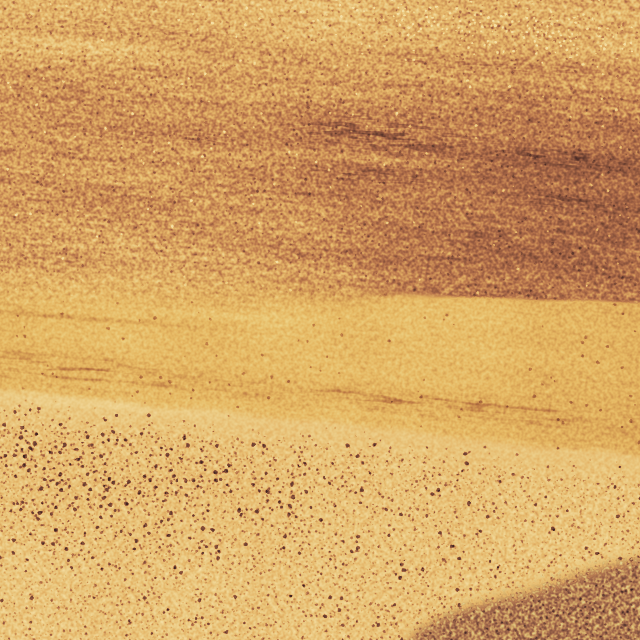
This texture is drawn by a Shadertoy shader. Its source:

```glsl
// Sunlit desert slopes: streaked dune in half shadow, golden terrace and pebbled sand.

vec2 hash2(vec2 p) {
    vec3 q = fract(p.xyx * vec3(0.1031, 0.1030, 0.0973));
    q += dot(q, q.yzx + 33.33);
    return fract((q.xx + q.yz) * q.zy);
}

float corner(vec2 cell, vec2 offset) {
    float angle = 6.2832 * hash2(cell).x;
    return dot(vec2(cos(angle), sin(angle)), offset);
}

float gradientNoise(vec2 p) {
    vec2 i = floor(p), f = fract(p), e = vec2(1.0, 0.0);
    vec2 u = f * f * f * (f * (f * 6.0 - 15.0) + 10.0);
    return mix(mix(corner(i, f), corner(i + e, f - e), u.x),
               mix(corner(i + e.yx, f - e.yx), corner(i + 1.0, f - 1.0), u.x), u.y);
}

// One ragged stone per kept cell, on a turned grid with shifted columns
float pebbles(vec2 p, float cells, float density) {
    vec2 g = mat2(0.8, -0.6, 0.6, 0.8) * p * cells;
    g.y += 9.0 * hash2(vec2(floor(g.x), cells)).x;
    vec2 id = floor(g), kind = hash2(id + 71.0);
    float d = length(fract(g) - 0.25 - 0.5 * hash2(id)) + 0.16 * gradientNoise(g * 2.7);
    float radius = 0.12 + 0.16 * kind.y, blur = 0.8 * cells / iResolution.y;
    return step(kind.x, density) * (1.0 - smoothstep(radius - blur, radius + blur, d));
}

// Soft elongated patch, tilted down to the right
float patchMask(vec2 p, vec2 centre, vec2 size) {
    vec2 d = p - centre;
    d.y += 0.08 * d.x;
    d /= size;
    return exp(-dot(d, d));
}

// Sand colours from deep shade (-1) through umber (0) to pale (1)
vec3 sandRamp(float tone) {
    vec3 c = mix(vec3(0.25, 0.14, 0.13), vec3(0.64, 0.39, 0.27), clamp(tone + 1.0, 0.0, 1.0));
    c = mix(c, vec3(0.75, 0.49, 0.31), clamp(tone / 0.25, 0.0, 1.0));
    c = mix(c, vec3(0.85, 0.64, 0.37), clamp((tone - 0.25) / 0.3, 0.0, 1.0));
    c = mix(c, vec3(0.90, 0.72, 0.42), clamp((tone - 0.55) / 0.2, 0.0, 1.0));
    c = mix(c, vec3(0.92, 0.79, 0.51), clamp((tone - 0.75) / 0.25, 0.0, 1.0));
    return mix(c, vec3(0.96, 0.87, 0.64), clamp((tone - 1.0) / 0.4, 0.0, 1.0));
}

void mainImage(out vec4 fragColor, in vec2 fragCoord) {
    vec2 p = fragCoord / iResolution.xy;
    vec2 turned = mat2(0.8, -0.6, 0.6, 0.8) * p;
    float slant = p.y + 0.09 * p.x;
    float wobble = gradientNoise(p * vec2(9.0, 5.0));
    float grain = gradientNoise(turned * 135.0) + 0.9 * gradientNoise(turned.yx * 235.0 + 9.0);
    float broad = gradientNoise(vec2(p.x * 3.0, slant * 31.0));
    float fine = gradientNoise(vec2(p.x * 14.0, slant * 125.0));
    float scratch = gradientNoise(vec2(p.x * 45.0, slant * 210.0));

    // Upper slope, brightening to the crest
    float slope = mix(0.47, 0.72, smoothstep(0.84, 0.98, p.y));
    slope += 0.17 * (1.0 - smoothstep(0.54, 0.68, p.y)) + 0.20 * broad + 0.24 * fine;
    slope += 0.26 * scratch + 0.50 * grain;

    // Broad shade on the right
    float shade = smoothstep(0.25, 1.0, p.x + 0.12 * wobble) * (1.0 - smoothstep(0.70, 0.90, p.y));
    shade += 0.35 * patchMask(p, vec2(0.72, 0.57), vec2(0.28, 0.05));
    slope -= 0.44 * shade;

    // Hatched furrows and pale seams
    float furrows = patchMask(p, vec2(0.59, 0.79), vec2(0.16, 0.030));
    furrows += 0.9 * patchMask(p, vec2(0.57, 0.727), vec2(0.10, 0.014));
    furrows += patchMask(p, vec2(0.91, 0.750), vec2(0.12, 0.013));
    furrows += 0.8 * patchMask(p, vec2(0.88, 0.685), vec2(0.09, 0.012));
    furrows += 0.6 * patchMask(p, vec2(0.26, 0.785), vec2(0.12, 0.014));
    furrows += 0.6 * patchMask(p, vec2(0.75, 0.900), vec2(0.25, 0.012));
    furrows += 0.6 * patchMask(p, vec2(0.22, 0.960), vec2(0.22, 0.016));
    slope -= furrows * (0.06 + 0.75 * smoothstep(-0.05, 0.3, fine + 0.5 * scratch));
    slope += 0.20 * patchMask(p, vec2(0.60, 0.750), vec2(0.17, 0.007));
    slope += 0.25 * patchMask(p, vec2(0.12, 0.930), vec2(0.16, 0.010));

    // Chips near the crest, scattered grit elsewhere
    float chips = patchMask(p, vec2(0.78, 0.955), vec2(0.22, 0.025));
    slope += 0.8 * pebbles(p, 125.0, 0.02 + 0.6 * chips);
    slope -= 0.5 * pebbles(p + 0.37, 125.0, 0.14 + 0.3 * chips);

    // Golden terrace below the shade edge
    float terrace = 0.79 + 0.10 * wobble + 0.28 * grain + 0.08 * broad + 0.10 * scratch;
    terrace -= 0.12 * smoothstep(0.70, 1.0, p.x);
    float dashes = 0.08 + 0.9 * max(fine + 0.6 * scratch, 0.0);
    terrace -= dashes * patchMask(p, vec2(0.10, 0.425), vec2(0.20, 0.025));
    terrace -= dashes * patchMask(p, vec2(0.66, 0.368), vec2(0.32, 0.022));
    terrace -= 0.30 * patchMask(p, vec2(0.10, 0.505), vec2(0.16, 0.004));
    terrace += 0.18 * patchMask(p, vec2(0.33, 0.508), vec2(0.10, 0.008));
    terrace -= 0.6 * pebbles(p, 100.0, 0.04);
    float shadeEdge = 0.555 - 0.028 * p.x + 0.004 * wobble;
    float edgeWidth = mix(0.055, 0.003, smoothstep(0.35, 0.72, p.x));
    float upper = smoothstep(-edgeWidth, edgeWidth, p.y - shadeEdge + 0.004 * grain);
    float tone = mix(terrace, slope, upper);

    // Pebbled foreground below a pale ridge
    float depth = 0.390 - 0.098 * p.x + 0.010 * wobble + 0.004 * fine - p.y;
    float stony = smoothstep(0.0, 0.07, depth);
    float cluster = patchMask(p, vec2(0.13, 0.265), vec2(0.40, 0.11));
    float sand = 0.93 + 0.07 * wobble + mix(0.22, 0.42, stony) * grain - 0.06 * cluster * stony;
    sand -= 1.35 * pebbles(p, 85.0, stony * (0.07 + 0.32 * cluster));
    sand -= 0.85 * pebbles(p + 0.53, 120.0, stony * (0.20 + 0.30 * cluster));
    sand -= 0.50 * pebbles(p + 0.19, 160.0, 0.4 * stony);
    sand += 0.16 * patchMask(p, vec2(0.17, 0.368), vec2(0.20, 0.012));
    float foreground = smoothstep(-0.010, 0.008, depth);
    tone = mix(tone, sand, foreground);

    // Dark gravel bank in the lower right
    float bank = 0.125 * pow(max(p.x - 0.62, 0.0) / 0.38, 0.75) + 0.012 * wobble - p.y;
    float gravel = smoothstep(-0.012, 0.012, bank + 0.022 * grain) * smoothstep(0.61, 0.67, p.x);
    tone = mix(tone, 0.26 + 0.85 * grain - 0.6 * pebbles(p, 120.0, 0.5), gravel);

    // Warmer terrace, greyer gravel
    vec3 color = sandRamp(tone);
    color.b -= 0.035 * (1.0 - upper) * (1.0 - foreground);
    fragColor = vec4(color * mix(vec3(1.0), vec3(0.95, 1.0, 1.06), gravel), 1.0);
}
```
